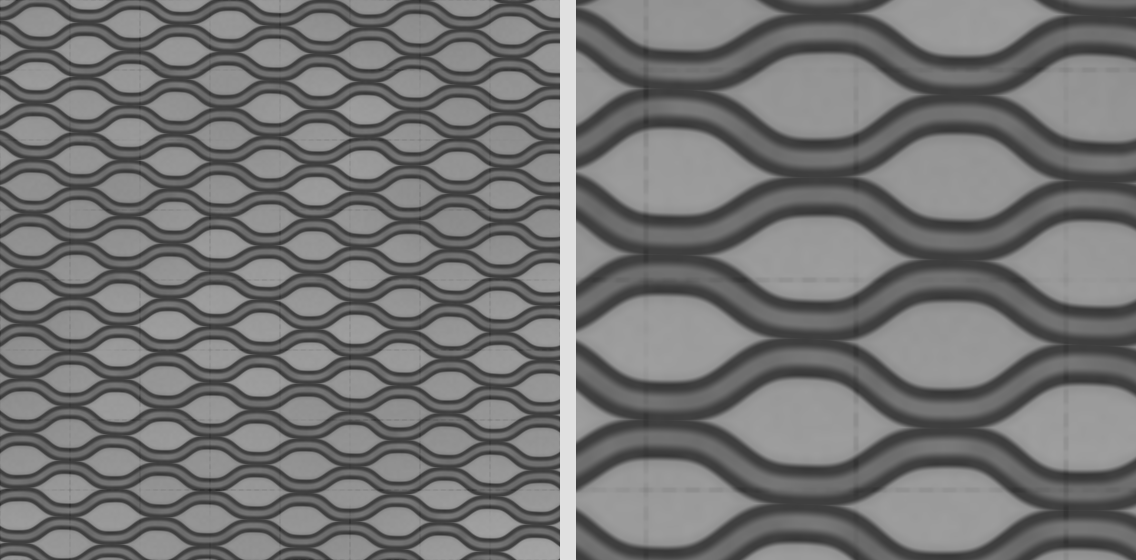
Left, the full canvas; right, a detail of the centre.
This texture is drawn by a WebGL 1 fragment shader. Its source:

```glsl
precision highp float;
uniform vec2 u_resolution;

float hash(vec2 p) {
  vec3 q = fract(vec3(p.xyx) * 0.1031);
  q += dot(q, q.yzx + 33.33);
  return fract((q.x + q.y) * q.z);
}

float noise(vec2 p) {
  vec2 i = floor(p), f = fract(p);
  f = f * f * (3.0 - 2.0 * f);
  return mix(mix(hash(i), hash(i + vec2(1.0, 0.0)), f.x),
             mix(hash(i + vec2(0.0, 1.0)), hash(i + vec2(1.0, 1.0)), f.x), f.y);
}

// Slightly skewed lattice: openings sit at whole and at half coordinates
vec2 meshCoords(vec2 p) {
  vec2 d = p - vec2(0.0716, 0.039);
  vec2 m = vec2(d.x + 0.044 * d.y, d.y - 0.018 * d.x) / vec2(0.1688, 0.098);
  vec2 wobble = vec2(noise(p * 13.0), noise(p * 13.0 + 40.0)) - 0.5;
  return m + wobble * vec2(0.03, 0.035);
}

// Faint dashed seams dividing the sheet into eighths
float seams(vec2 p) {
  vec2 toSeam = abs(fract(p * 8.0 + 0.5) - 0.5) / 8.0;
  vec2 line = 1.0 - smoothstep(0.0006, 0.0024, toSeam);
  vec2 dash = smoothstep(0.1, 0.3, abs(fract(p.yx * 72.0) - 0.5));
  vec2 wear = vec2(noise(p * 17.0 + 5.0), noise(p * 17.0 + 71.0));
  return dot(line * (0.4 + 0.6 * dash), wear);
}

void main() {
  vec2 p = gl_FragCoord.xy / u_resolution;
  p.y = 1.0 - p.y;
  vec2 m = meshCoords(p);

  // Mirrored flattened wave gives both strands around every opening
  float c = cos(6.28318 * m.x);
  float strand = 0.25 + 0.14 * c * (1.4 - 0.4 * c * c);
  float slope = 0.51 * sin(6.28318 * m.x) * (1.4 - 1.2 * c * c);
  float offset = abs(fract(m.y + 0.5) - 0.5) - strand;
  float d = abs(offset) / sqrt(1.0 + slope * slope);

  // Backing seen through the openings, toned per cell
  vec2 cell = offset < 0.0 ? floor(m + 0.5) : floor(m) + 0.5;
  vec2 local = m - cell;
  float backing = 0.582 + 0.03 * (hash(cell * 2.0 + 50.0) - 0.5);
  backing += 0.05 * (noise(p * 5.0 + 9.0) - 0.5) + 0.03 * local.y;
  backing += 0.035 * smoothstep(1.3, 2.0, p.x + p.y);
  backing -= 0.04 * (1.0 - smoothstep(0.12, 0.21, d));

  // Strand: pale ridge between dark edges, darkest where strands meet
  float ridge = 0.425 + 0.03 * abs(c) + 0.05 * (noise(p * 40.0) - 0.5);
  float metal = mix(ridge, 0.245, smoothstep(0.02, 0.085, d));
  metal -= 0.025 * smoothstep(0.8, 1.0, abs(c)) * smoothstep(0.07, 0.11, d) * step(0.0, -offset * c);

  float tone = mix(metal, backing, smoothstep(0.105, 0.148, d));
  tone -= 0.06 * seams(p);
  tone += 0.012 * (noise(p * 170.0) - 0.5);
  gl_FragColor = vec4(vec3(tone), 1.0);
}
```
